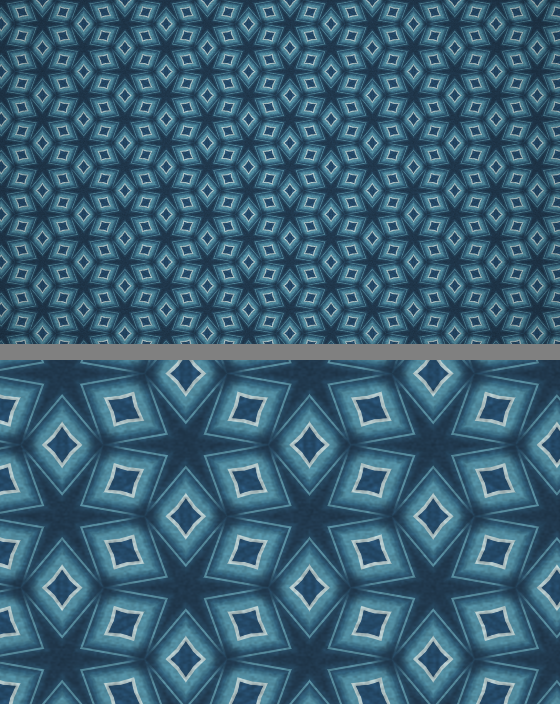
Top, the full canvas; bottom, a detail of the centre.
This pattern is drawn by a Shadertoy shader. Its source:

```glsl
// Hexagonal kaleidoscope weave: navy six-pointed stars between glowing framed diamonds.
#define PITCH 0.1384                  // star spacing, in canvas heights
#define STAR_ORIGIN vec2(0.0286, 0.0152) // one star, relative to the canvas centre
#define OUTER vec2(0.345, 0.289)      // half axes of the glowing diamond
#define FRAME vec2(0.145, 0.126)      // half axes of the pale frame
#define FRAME_HALF 0.0125             // half width of the frame stroke
#define LINE_HALF 0.007               // half width of the star outline
#define NAVY vec3(0.120, 0.208, 0.285)
#define TEAL vec3(0.310, 0.530, 0.605)
#define CREAM vec3(0.670, 0.730, 0.730)
#define GRAIN 0.11
#define VIGNETTE 0.20

float hash(vec2 p) {
    vec3 q = fract(vec3(p.xyx) * 0.1031);
    q += dot(q, q.yzx + 33.33);
    return fract((q.x + q.y) * q.z);
}

float noise(vec2 p) {
    vec2 i = floor(p), f = fract(p);
    f = f * f * (3.0 - 2.0 * f);
    return mix(mix(hash(i), hash(i + vec2(1, 0)), f.x),
               mix(hash(i + vec2(0, 1)), hash(i + vec2(1, 1)), f.x), f.y);
}

// Offset from the nearest star centre on a triangular lattice of unit spacing
vec2 nearestStar(vec2 p) {
    vec2 s = vec2(sqrt(3.0), 1.0);
    vec2 a = p - s * round(p / s);
    vec2 b = p - s * (floor(p / s) + 0.5);
    return dot(a, a) < dot(b, b) ? a : b;
}

// Fold six sectors into one; x then runs from the star to its neighbour
vec2 foldSector(vec2 p) {
    float sector = radians(60.0);
    float angle = mod(atan(p.y, p.x), sector) - 0.5 * sector;
    return length(p) * vec2(cos(angle), abs(sin(angle)));
}

// Approximate signed distance to a rhombus with half axes r
float rhombus(vec2 p, vec2 r) {
    return (dot(abs(p) / r, vec2(1.0)) - 1.0) / length(1.0 / r);
}

float stroke(float d, float halfWidth, float aa) {
    return 1.0 - smoothstep(halfWidth - aa, halfWidth + aa, abs(d));
}

void mainImage(out vec4 fragColor, in vec2 fragCoord) {
    vec2 canvas = (fragCoord - 0.5 * iResolution.xy) / iResolution.y;
    float aa = 0.6 / (iResolution.y * PITCH);

    vec2 fromStar = foldSector(nearestStar((canvas - STAR_ORIGIN) / PITCH));
    vec2 p = fromStar - vec2(0.5, 0.0);
    float mottle = noise(fromStar * 34.0) - 0.5;
    float edge = rhombus(p, OUTER);
    float junction = length(p - vec2(0.0, OUTER.y)); // where three diamonds meet

    // Star field, lighter beside the outline
    vec3 deepBlue = vec3(0.152, 0.285, 0.380);
    vec3 star = mix(deepBlue, NAVY, smoothstep(0.0, 0.060, edge));
    star *= 1.0 + 0.12 * mottle;

    // Stepped glow from the frame outward, sinking to dark at the junctions
    float depth = -edge + 0.010 * mottle;
    vec3 midBlue = vec3(0.182, 0.355, 0.455);
    vec3 glow = mix(deepBlue, midBlue, smoothstep(0.015, 0.038, depth));
    glow = mix(glow, vec3(0.235, 0.430, 0.515), smoothstep(0.036, 0.056, depth));
    glow = mix(glow, TEAL, smoothstep(0.056, 0.080, depth));
    glow = mix(NAVY, glow, smoothstep(0.015, 0.150, junction));
    vec3 col = mix(glow, star, smoothstep(-0.008 - aa, 0.008 + aa, edge));

    // Thin outline, fading into the star tips
    float line = stroke(edge, LINE_HALF, aa) * smoothstep(0.03, 0.18, junction);
    col = mix(col, vec3(0.370, 0.580, 0.640), 0.8 * line);

    // Pale frame with slightly pinched sides and a blue core
    float pinch = 0.009 * (1.0 - abs(abs(p.x) / FRAME.x - p.y / FRAME.y));
    float frame = rhombus(p, FRAME) + max(pinch, 0.0);
    vec3 core = vec3(0.145, 0.290, 0.410) * (1.0 + 0.25 * mottle);
    col = mix(col, core, smoothstep(aa, -aa, frame));
    float pale = stroke(frame + 0.004 * mottle, FRAME_HALF, aa);
    col = mix(col, CREAM * (1.0 + 0.25 * mottle), 0.9 * pale);

    // Fine cloth grain and darkened borders
    float grain = noise(canvas * 420.0) + noise(canvas * vec2(260.0, 520.0)) - 1.0;
    col *= 1.0 + GRAIN * grain;
    col *= 1.04 - VIGNETTE * dot(canvas, canvas);
    fragColor = vec4(clamp(col, 0.0, 1.0), 1.0);
}
```
